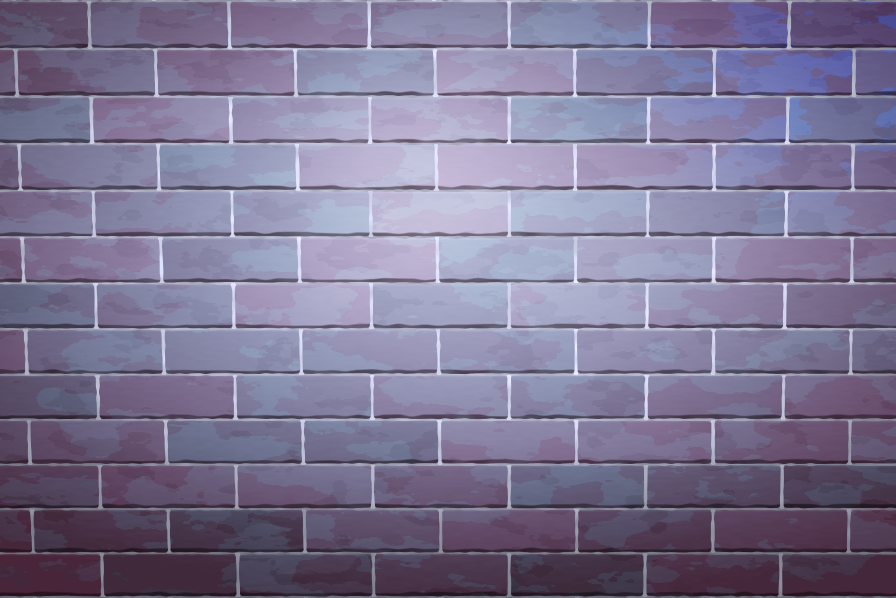
This texture is drawn by a WebGL 2 fragment shader. Its source:

```glsl
#version 300 es
precision highp float;
// Glossy lavender brick wall in running bond, lit from above the centre.

uniform vec2 u_resolution;
out vec4 fragColor;

float hash(vec2 p) {
    vec3 q = fract(vec3(p.xyx) * vec3(0.1031, 0.103, 0.0973));
    q += dot(q, q.yzx + 33.33);
    return fract((q.x + q.y) * q.z);
}

float noise(vec2 p) {
    vec2 i = floor(p), f = fract(p);
    f = f * f * (3.0 - 2.0 * f);
    return mix(mix(hash(i), hash(i + vec2(1, 0)), f.x),
               mix(hash(i + vec2(0, 1)), hash(i + vec2(1, 1)), f.x), f.y);
}

float fbm(vec2 p) {
    float sum = 0.0, amp = 0.5;
    for (int i = 0; i < 5; i++) {
        sum += amp * noise(p);
        p = p * 2.03 + 17.7;
        amp *= 0.5;
    }
    return sum;
}

float roundedBox(vec2 p, vec2 halfSize, float radius) {
    vec2 q = abs(p) - halfSize + radius;
    return length(max(q, 0.0)) + min(max(q.x, q.y), 0.0) - radius;
}

// Plum shadow through slate to pale lavender
vec3 glaze(float t) {
    return vec3(0.25 + 0.5 * t, 0.16 + t * (0.7 - 0.1 * t), 0.23 + t * (0.9 - 0.27 * t));
}

// Broad soft light with a small hot spot; p.y runs downward
float lighting(vec2 p) {
    vec2 broad = p - vec2(0.77, 0.38), spot = p - vec2(0.68, 0.25);
    return 0.9 * exp(-dot(broad * broad, vec2(1.6, 4.5)))
         + 0.16 * exp(-22.0 * dot(spot, spot))
         - 0.1 * smoothstep(0.7, 1.0, p.y);
}

void main() {
    float pixel = 1.0 / u_resolution.y;
    vec2 p = gl_FragCoord.xy * pixel;
    p.y = 1.0 - p.y;

    // Courses shrink slightly toward the bottom; odd ones shift half a brick
    float course = p.y * (12.4 + 0.64 * p.y) - 0.02;
    float row = floor(course);
    vec2 size = vec2(mix(0.2344, 0.2266, p.y), 1.0 / (12.4 + 1.28 * p.y));
    float column = (p.x - 0.8516) / size.x + mod(row, 2.0) * (0.535 - 0.035 * p.y);
    vec2 id = vec2(floor(column), row);
    vec2 local = (vec2(column, course) - id - 0.5) * size;
    float seed = hash(id + 40.0);

    // Brick outline with uneven edges
    float wobble = noise(p * 90.0) - 0.5;
    vec2 halfSize = size * 0.5 - vec2(0.0026, 0.0018);
    float d = roundedBox(local, halfSize, 0.005) + wobble * 0.0018;
    float brickMask = clamp(0.5 - d / pixel, 0.0, 1.0);

    // Ragged flat stains, different on every brick
    vec2 stainPos = p * vec2(11.0, 25.0) + id * 13.7 + seed * 60.0;
    float stain = fbm(stainPos);
    float patchA = smoothstep(0.51, 0.525, stain);
    float patchB = smoothstep(0.6, 0.615, fbm(stainPos * 1.3 + 31.0));
    float light = lighting(p);
    float tone = light + (seed - 0.5) * 0.09 + (patchA - 0.45) * 0.065
               - patchB * 0.05 + (noise(p * vec2(60.0, 240.0)) - 0.5) * 0.025;
    vec3 brick = glaze(clamp(tone, 0.0, 1.05));

    // Teal or mauve tint, and blue in the upper right corner
    float tint = hash(id + 91.0) - 0.5 + (patchA - 0.5) * 0.5;
    brick += tint * vec3(-0.05, 0.025, 0.01);
    float corner = 1.0 - smoothstep(0.0, 0.65, length((p - vec2(1.5, 0.05)) * vec2(1.0, 1.5)));
    brick += corner * (0.4 + 0.8 * patchA) * vec3(-0.06, -0.02, 0.13);

    // Faint lit top edge, brown shadow along the bottom edge
    float fromTop = local.y + halfSize.y;
    float fromBottom = halfSize.y - local.y;
    brick += 0.04 * (1.0 - smoothstep(0.0, 0.004, fromTop));
    float lip = 0.0055 + 0.004 * (noise(vec2(p.x * 45.0, row * 7.0)) - 0.5);
    float shade = 1.0 - smoothstep(lip - pixel, lip + pixel, fromBottom);
    shade *= 0.65 + 0.35 * noise(p * vec2(35.0, 80.0) + 9.0);
    brick = mix(brick, brick * vec3(0.5, 0.44, 0.46), shade);

    // Pale mortar, brighter in upright joints
    float upright = step(halfSize.x - 0.001, abs(local.x));
    float glow = 0.6 + 0.4 * smoothstep(0.0, 0.65, light);
    vec3 mortar = vec3(0.86, 0.87, 0.97) * glow * mix(0.86, 1.03, upright);
    mortar *= 0.88 + 0.16 * noise(p * 55.0 + 5.0);

    fragColor = vec4(clamp(mix(mortar, brick, brickMask), 0.0, 1.0), 1.0);
}
```
